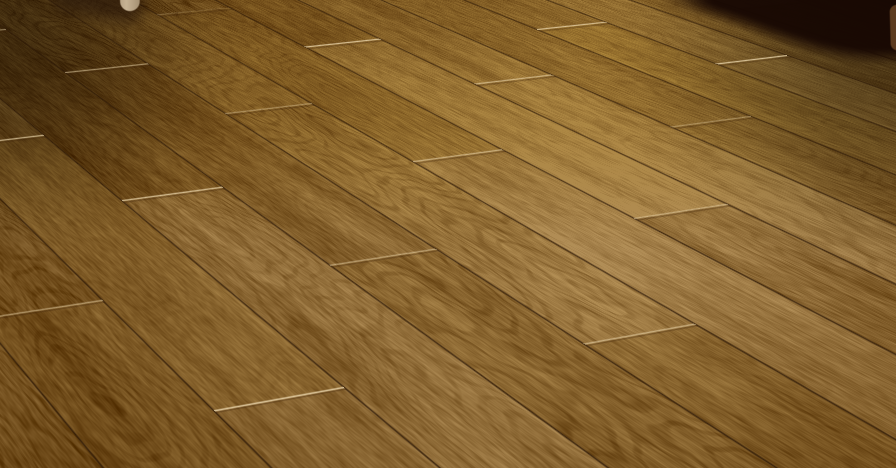
Give the GLSL for this texture, as a Shadertoy shader.

```glsl
// Oak plank floor in perspective, boards staggered by thirds, pale butt joints, furniture shadow.

float hash(vec2 p) {
    p = fract(p * vec2(0.1031, 0.1137));
    p += dot(p, p.yx + 33.33);
    return fract((p.x + p.y) * p.x * 7.31 + p.y * 5.17);
}

vec2 gradientAt(vec2 cell) {
    float angle = 6.2832 * hash(cell);
    return vec2(cos(angle), sin(angle));
}

float gradientNoise(vec2 p) {
    vec2 i = floor(p), f = fract(p), w = f * f * f * (f * (f * 6.0 - 15.0) + 10.0);
    vec2 e = vec2(0.0, 1.0);
    float low = mix(dot(gradientAt(i), f), dot(gradientAt(i + e.yx), f - e.yx), w.x);
    float high = mix(dot(gradientAt(i + e), f - e), dot(gradientAt(i + e.yy), f - e.yy), w.x);
    return mix(low, high, w.y);
}

// Coverage of a shape whose edge lies at zero distance
float cover(float dist) {
    float soft = 1.0 / iResolution.x;
    return 1.0 - smoothstep(-soft, soft, dist);
}

float capsule(vec2 p, vec2 a, vec2 b, float radius) {
    vec2 ab = b - a;
    return length(p - a - ab * clamp(dot(p - a, ab) / dot(ab, ab), 0.0, 1.0)) - radius;
}

// Growth rings, pores and streaks running along a board
float woodGrain(vec2 p, vec2 board) {
    vec2 q = p + 37.0 * vec2(hash(board + 3.0), hash(board + 8.0));
    float rings = gradientNoise(q * vec2(1.7, 0.8)) + 0.1 * gradientNoise(q * vec2(6.0, 4.0));
    float cathedral = smoothstep(0.1, 1.0, sin(rings * 52.0 + q.x * 9.0));
    float pores = gradientNoise(q * vec2(30.0, 4.5)) + 0.8 * gradientNoise(q * vec2(58.0, 14.0));
    float streaks = gradientNoise(q * vec2(5.0, 0.7));
    return 0.38 * pores + 0.4 * streaks - mix(0.06, 0.3, hash(board + 5.0)) * cathedral;
}

void mainImage(out vec4 fragColor, in vec2 fragCoord) {
    // Canvas is one unit wide
    vec2 p = fragCoord / iResolution.xy * vec2(1.0, 0.5234);
    float fromTop = 0.5234 - p.y;

    // Floor plane: both plank directions vanish on a horizon above the canvas
    float depth = 1.0326 - p.y;
    float slant = (p.x + 0.7357) / depth;
    float along = (5.599 - p.x) / depth;
    float across = (slant - 0.824) / 0.182;

    // Each row is shifted by a third of a board, a little less in the far rows
    float row = floor(across);
    float run = (along - 0.75 + 0.14 * step(8.5, row)) / 2.87 + row / 3.0;
    vec2 board = vec2(row + 20.0, floor(run) + 20.0);

    // Board tone, grain and a broad sheen right of the centre
    float grain = woodGrain(vec2(across, along), board);
    vec2 toSheen = (p - vec2(0.68, 0.29)) * vec2(1.0, 1.3);
    float tone = 0.12 + 0.46 * (hash(board) - 0.5) + grain;
    tone += 0.9 * exp(-4.8 * dot(toSheen, toSheen));
    tone += 0.2 * gradientNoise(p * 5.0 + 4.0);
    float greyness = clamp(0.7 * smoothstep(0.42, 0.2, p.y) + 0.5 * hash(board + 11.0), 0.0, 1.0);
    vec3 paleOak = mix(vec3(0.61, 0.46, 0.19), vec3(0.63, 0.49, 0.28), greyness);
    vec3 color = mix(vec3(0.41, 0.27, 0.08), paleOak, clamp(tone, -0.7, 1.3));

    // Dimmer floor at the upper corners and left edge
    color *= 1.0 - 0.4 * smoothstep(0.3, 0.0, length(p - vec2(0.0, 0.5)));
    color *= 1.0 - 0.45 * smoothstep(0.34, 0.0, length(p - vec2(1.0, 0.52)));

    // Dark seams between rows
    float seamDist = abs(fract(across + 0.5) - 0.5) * 0.182 * depth / length(vec2(1.0, slant));
    color = mix(color, vec3(0.17, 0.09, 0.02), 0.75 * cover(seamDist - 0.0009 * depth));

    // Thin pale butt joints of uneven strength, darker on the near side
    float joint = round(run);
    float jointDist = (run - joint) * 2.87 * depth / length(vec2(1.0, along));
    float strength = mix(0.3, 1.0, hash(vec2(row + 41.0, joint + 13.0))) * smoothstep(0.0, 0.03, fromTop);
    color = mix(color, vec3(0.24, 0.13, 0.03), 0.35 * cover(abs(jointDist + 0.0022) - 0.0007));
    color = mix(color, vec3(0.92, 0.84, 0.68), strength * cover(abs(jointDist) - 0.0009 * depth));

    // Furniture shadows along the top edge
    float shadowReach = 0.062 * smoothstep(0.72, 0.98, p.x);
    float shadow = smoothstep(-0.014, 0.01, shadowReach - fromTop) * smoothstep(0.73, 0.8, p.x);
    shadow = max(shadow, 0.55 * smoothstep(0.03, 0.0, capsule(p, vec2(0.08, 0.53), vec2(0.14, 0.518), 0.004)));
    color = mix(color, vec3(0.09, 0.03, 0.01), 0.96 * shadow);

    // Pale foot at upper left, brown foot at the right edge
    float paleFoot = capsule(p, vec2(0.144, 0.56), vec2(0.145, 0.522), 0.011);
    color = mix(color, vec3(0.78, 0.70, 0.58) - 9.0 * abs(p.x - 0.141), cover(paleFoot));
    float brownFoot = capsule(p, vec2(1.001, 0.51), vec2(1.002, 0.475), 0.008);
    color = mix(color, vec3(0.36, 0.23, 0.12), cover(brownFoot));

    fragColor = vec4(clamp(color, 0.0, 1.0), 1.0);
}
```
